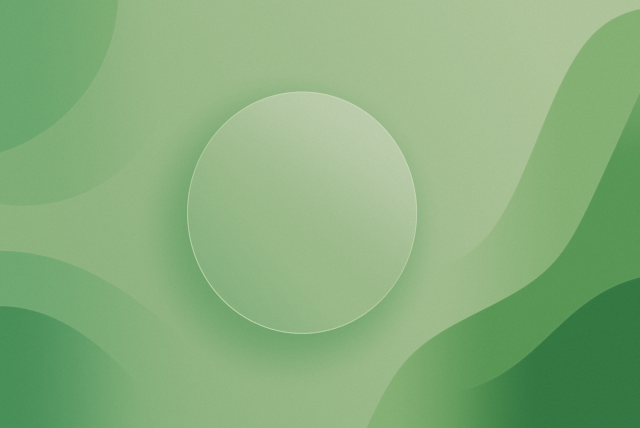
Reproduce this background procedurally as a WebGL 2 fragment shader.

```glsl
#version 300 es
precision highp float;
// Soft green background: layered waves around a softly lit disk with a drop shadow.

#define DISK_CENTER vec2(0.708, 0.503)
#define DISK_RADIUS vec2(0.2685, 0.282)
#define SHADOW_SHIFT vec2(-0.032, -0.042)
#define SHADOW_STRENGTH 0.75
#define RIM_WIDTH 0.0016
#define EDGE_SHINE 0.10
#define GRAIN 0.014

uniform vec2 u_resolution;
out vec4 fragColor;

const vec3 SAGE  = vec3(0.550, 0.700, 0.495);
const vec3 PALE  = vec3(0.680, 0.765, 0.600);
const vec3 MIST  = vec3(0.735, 0.800, 0.675);
const vec3 LEAF  = vec3(0.520, 0.690, 0.455);
const vec3 MINT  = vec3(0.400, 0.645, 0.425);
const vec3 MOSS  = vec3(0.335, 0.585, 0.325);
const vec3 FERN  = vec3(0.285, 0.560, 0.345);
const vec3 PINE  = vec3(0.205, 0.470, 0.260);
const vec3 SHADE = vec3(0.390, 0.625, 0.395);

float hash(vec2 p) {
  vec3 q = fract(p.xyx * 0.1031);
  q += dot(q, q.yzx + 33.33);
  return fract((q.x + q.y) * q.z);
}

// Signed field scaled to screen steps, positive inside
float steps(float field) {
  return field / max(length(vec2(dFdx(field), dFdy(field))), 1e-6);
}

// Paints one shape with a smooth edge and a faint highlight along it
void layer(inout vec3 color, float field, vec3 fill, float opacity) {
  float s = steps(field);
  color = mix(color, fill, clamp(s + 0.5, 0.0, 1.0) * opacity);
  color += EDGE_SHINE * opacity * exp(-s * s) * (PALE - color);
}

// S-shaped curve through a center, with given size (height, width)
float wave(float t, vec2 center, vec2 size) {
  return center.y + size.x * tanh((t - center.x) / size.y);
}

vec3 backdrop(vec2 p) {
  float light = 0.68 * p.x + 0.4 * (p.y - 0.5) - 0.03;
  vec3 color = mix(SAGE, PALE, clamp(light, 0.0, 1.0));

  // Faint diagonal sheen at the top right
  float sheen = p.x + 0.95 * (p.y - 1.0) - 1.234;
  layer(color, sheen, PALE, 0.35 * smoothstep(0.74, 0.95, p.y));

  // Two round hills hanging from the top left
  float outerHill = 0.354 - length(p - vec2(0.055, 0.873));
  layer(color, outerHill, mix(MINT, LEAF, 0.55), 0.65 * (1.0 - smoothstep(0.08, 0.40, p.x)));
  float innerHill = 0.395 - length(p - vec2(-0.117, 1.020));
  layer(color, innerHill, mix(MINT, LEAF, smoothstep(0.0, 0.42, p.x)), 0.85);

  // Two slopes at the bottom left
  layer(color, 0.414 - 1.126 * p.x * p.x - p.y, MINT,
        0.75 * (1.0 - smoothstep(0.0, 0.52, p.x)));
  layer(color, 0.285 - 1.75 * p.x * p.x - p.y, FERN,
        1.0 - smoothstep(0.0, 0.36, p.x));

  // Three waves on the right, light to dark
  float upper = wave(p.x, vec2(1.260, 0.678), vec2(0.316, 0.129)) - p.y;
  layer(color, upper, LEAF, smoothstep(0.98, 1.34, p.x));
  float middle = p.x - wave(p.y, vec2(0.273, 1.125), vec2(0.1445, 0.094)) - 0.45 * (p.y - 0.273);
  vec3 middleFill = mix(LEAF, MOSS, smoothstep(0.88, 1.17, p.x));
  middleFill = mix(middleFill, LEAF, 0.5 * smoothstep(0.60, 0.80, p.y));
  layer(color, middle, middleFill, 0.95);
  float lower = wave(p.x, vec2(1.289, 0.219), vec2(0.156, 0.166)) - p.y;
  layer(color, lower, PINE, smoothstep(1.05, 1.27, p.x));
  return color;
}

// Signed distance to the disk, approximate, negative inside
float disk(vec2 p) {
  return (length((p - DISK_CENTER) / DISK_RADIUS) - 1.0) * DISK_RADIUS.y;
}

void main() {
  vec2 p = gl_FragCoord.xy / u_resolution * vec2(1.5, 1.0);
  vec3 color = backdrop(p);

  // Drop shadow toward the lower left
  float shadow = 1.0 - smoothstep(-0.06, 0.10, disk(p - SHADOW_SHIFT));
  color = mix(color, SHADE, SHADOW_STRENGTH * shadow);

  // Disk face, lit from the upper right
  float d = disk(p);
  vec2 local = (p - DISK_CENTER) / DISK_RADIUS;
  float lit = dot(local, vec2(0.56, 0.83));
  vec3 face = mix(mix(SAGE, PALE, 0.45), MIST, smoothstep(-0.2, 1.05, lit));
  face = mix(face, MINT, 0.42 * smoothstep(0.15, 1.1, dot(local, vec2(-0.75, -0.66))));
  color = mix(color, face, clamp(0.5 - steps(d), 0.0, 1.0));

  // Thin bright rim
  float pixel = 1.0 / u_resolution.y;
  float rim = 1.0 - smoothstep(0.0, RIM_WIDTH + 0.5 * pixel, abs(d));
  color = mix(color, vec3(0.82, 0.87, 0.74), rim * (0.45 + 0.25 * abs(lit)));

  // Fine grain
  color += GRAIN * (hash(floor(p * 512.0)) - 0.5);
  fragColor = vec4(color, 1.0);
}
```
